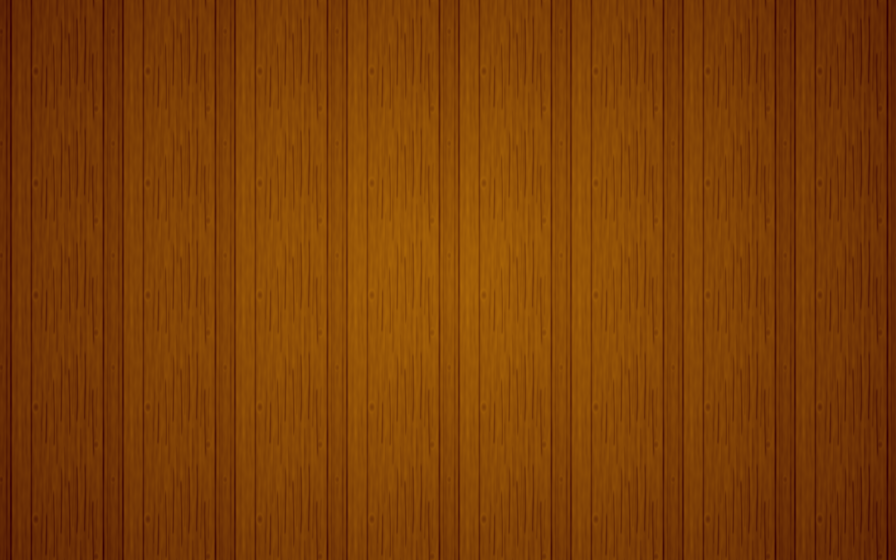
Reproduce this texture procedurally as a Shadertoy shader.

```glsl
// Warm varnished wooden planks with vertical grain, lit softly from the centre.

const float TAU = 6.2831853;
const vec2 TILES = vec2(8.0, 5.0);

vec2 hash22(vec2 p) {
    vec3 q = fract(p.xyx * vec3(0.1031, 0.1030, 0.0973));
    q += dot(q, q.yzx + 33.33);
    return fract((q.xx + q.yz) * q.zy);
}

// Shortest offset from a to b on a repeating unit tile.
vec2 wrapOffset(vec2 a, vec2 b) {
    return fract(a - b + 0.5) - 0.5;
}

// Soft vertical line, kept at least about a pixel wide.
float line(float x, float centre, float width, float pixel) {
    float d = wrapOffset(vec2(x), vec2(centre)).x;
    float w = max(width, 0.5 * pixel);
    return exp(-d * d / (w * w)) * width / w;
}

// Cellular noise that repeats on the unit tile; returns nearest distance.
float cellular(vec2 p, vec2 cells, float seed) {
    vec2 g = p * cells;
    vec2 base = floor(g);
    float nearest = 2.0;
    for (int j = -1; j <= 1; j++) {
        for (int i = -1; i <= 1; i++) {
            vec2 cell = base + vec2(i, j);
            vec2 point = cell + hash22(mod(cell, cells) + seed);
            nearest = min(nearest, length(g - point));
        }
    }
    return nearest;
}

// Layered sines bent by slow waves along the plank.
float grain(vec2 p) {
    float bend = 0.5 * sin(TAU * (p.y + 2.0 * p.x))
               + 0.3 * sin(TAU * (3.0 * p.y - 5.0 * p.x));
    float fine = 0.4 * sin(TAU * 13.0 * p.x + 1.5 * bend)
               + 0.4 * sin(TAU * 23.0 * p.x - 2.0 * bend + 1.0);
    float fibre = cellular(p, vec2(34.0, 2.0), 7.0) - 0.48;
    float fleck = cellular(p, vec2(27.0, 9.0), 41.0) - 0.48;
    return 0.30 * fine + 0.40 * fibre + 0.30 * fleck;
}

// Long dark cracks across the wide plank, fainter ones between them.
float cracks(vec2 p, float pixel) {
    float total = 0.0;
    for (int i = 0; i < 15; i++) {
        float n = float(i);
        vec2 r = hash22(vec2(n, 17.0));
        float x = 0.37 + 0.035 * n + 0.014 * (r.x - 0.5);
        x += 0.004 * sin(TAU * (p.y + r.y));
        float wave = sin(TAU * (p.y + r.x)) + 0.5 * sin(TAU * (2.0 * p.y + r.y));
        float strength = mix(0.45, 1.0, mod(n, 2.0));
        total += strength * line(p.x, x, 0.0075, pixel) * smoothstep(-0.1, 0.35, wave);
    }
    return total;
}

// Dark oval knot with a pale surrounding ring.
float knot(vec2 p, vec2 centre, vec2 radius) {
    float d = length(wrapOffset(p, centre) / radius);
    float ring = d - 1.6;
    return exp(-d * d) - 0.35 * exp(-4.0 * ring * ring);
}

// Grooves between the planks and their faint side lines.
float seams(float x, float pixel) {
    return 0.80 * line(x, 0.097, 0.0095, pixel)
         + 0.75 * line(x, 0.924, 0.0090, pixel)
         + 0.50 * line(x, 0.280, 0.0080, pixel)
         + 0.25 * line(x, 0.060, 0.0080, pixel)
         + 0.22 * line(x, 0.960, 0.0080, pixel)
         - 0.14 * line(x, 0.118, 0.0090, pixel)
         - 0.12 * line(x, 0.903, 0.0080, pixel);
}

// Broad difference in tone from plank to plank.
float plankTone(float x) {
    float narrow = line(x, 0.01, 0.085, 0.0);
    float middle = line(x, 0.50, 0.18, 0.0);
    float left = line(x, 0.19, 0.07, 0.0);
    return 0.07 * middle + 0.06 * left - 0.07 * narrow;
}

// Light falling off toward the sides and corners.
float glow(vec2 uv) {
    vec2 d = (uv - vec2(0.5, 0.51)) * vec2(2.0, 1.45);
    return 1.06 - 0.83 * pow(length(d), 1.2);
}

vec3 woodColor(float tone) {
    vec3 dark = vec3(0.38, 0.15, 0.02);
    vec3 light = vec3(0.61, 0.35, 0.03);
    return max(mix(dark, light, tone), 0.0);
}

void mainImage(out vec4 fragColor, in vec2 fragCoord) {
    vec2 uv = fragCoord / iResolution.xy;
    vec2 p = fract(uv * TILES);
    float pixel = TILES.x / iResolution.x;

    float tone = glow(uv) + plankTone(p.x) + 0.42 * grain(p);
    tone -= seams(p.x, pixel);
    tone -= 0.42 * cracks(p, pixel);
    tone -= 0.36 * knot(p, vec2(0.32, 0.365), vec2(0.018, 0.030));
    tone -= 0.28 * knot(p, vec2(0.86, 0.03), vec2(0.015, 0.024));
    tone -= 0.22 * knot(p, vec2(0.01, 0.72), vec2(0.013, 0.020));

    fragColor = vec4(woodColor(tone), 1.0);
}
```
